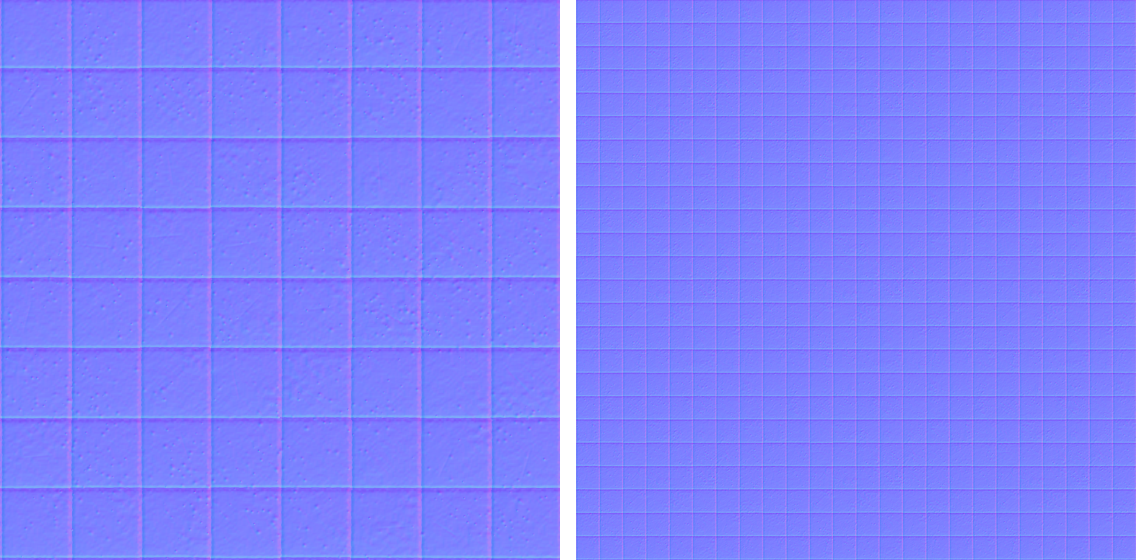
Left, the tile; right, the same tile 3 across and 3 down.
Reproduce this texture map procedurally as a WebGL 1 fragment shader.

```glsl
precision highp float;

uniform vec2 u_resolution;

float hash(vec2 p) {
  return fract(sin(dot(p, vec2(127.1, 311.7))) * 43758.5453);
}

// Value noise that wraps after a whole period
float noise(vec2 p, vec2 period) {
  vec2 i = floor(p);
  vec2 f = fract(p);
  f = f * f * f * (f * (f * 6.0 - 15.0) + 10.0);
  vec2 a = mod(i, period);
  vec2 b = mod(i + 1.0, period);
  return mix(mix(hash(a), hash(vec2(b.x, a.y)), f.x),
             mix(hash(vec2(a.x, b.y)), hash(b), f.x), f.y);
}

// Clay surface: faint swells, grain, slanted trowel streaks, dented patches
float clayHeight(vec2 p) {
  float dented = smoothstep(0.6, 0.95, noise(p * 2.0 + 0.3, vec2(16.0)));
  float h = 0.002 * noise(p * 5.0, vec2(40.0));
  h += 0.0024 * noise(p * 12.0, vec2(96.0));
  h += 0.0015 * noise(p * 25.0, vec2(200.0));
  vec2 streak = vec2(2.0 * p.x + p.y, 10.0 * (p.x - 2.0 * p.y));
  h += 0.0006 * noise(streak, vec2(8.0, 80.0));
  return h + dented * 0.006 * noise(p * 13.0 + 0.5, vec2(104.0));
}

vec2 claySlope(vec2 p) {
  float e = 0.008;
  float h = clayHeight(p);
  return vec2(clayHeight(p + vec2(e, 0.0)) - h,
              clayHeight(p + vec2(0.0, e)) - h) / e;
}

// Small round pimples, gathered in loose clusters
vec2 pimpleSlope(vec2 p) {
  vec2 g = p * 12.0;
  vec2 slope = vec2(0.0);
  for (int y = -1; y <= 1; y++) {
    for (int x = -1; x <= 1; x++) {
      vec2 cell = floor(g) + vec2(float(x), float(y));
      vec2 id = mod(cell, 96.0);
      float cluster = noise(id / 8.0, vec2(12.0));
      float present = step(hash(id + 7.3), 0.45 * cluster * cluster + 0.02);
      vec2 center = cell + 0.15 + 0.7 * vec2(hash(id + 1.7), hash(id + 4.1));
      float radius = mix(0.15, 0.38, hash(id + 9.2));
      vec2 d = (g - center) / radius;
      float strength = mix(0.15, 0.5, hash(id + 2.9));
      slope -= present * strength * d * exp(-dot(d, d));
    }
  }
  return slope;
}

// One faint straight crease on some of the tiles
vec2 creaseSlope(vec2 f, vec2 tile) {
  float angle = 6.2832 * hash(tile + 5.5);
  vec2 across = vec2(cos(angle), sin(angle));
  vec2 d = f - 0.35 - 0.3 * vec2(hash(tile + 3.3), hash(tile + 8.8));
  float s = dot(d, across) / 0.02;
  float along = dot(d, vec2(-across.y, across.x));
  float fade = 1.0 - smoothstep(0.12, 0.32, abs(along));
  return across * s * exp(-s * s) * fade * 0.13 * step(hash(tile + 6.1), 0.35);
}

// Slope on both sides of a joint: d is the signed distance to its middle
float jointSlope(float d, vec2 before, vec2 after) {
  float falling = before.x * (1.0 - smoothstep(before.y * 0.5, before.y * 1.4, -d));
  float rising = after.x * (1.0 - smoothstep(after.y * 0.4, after.y * 1.6, d));
  float tail = 0.06 * exp(-abs(d) / 0.1);
  return mix(-falling - tail, rising + tail, smoothstep(-0.012, 0.012, d));
}

void main() {
  vec2 p = gl_FragCoord.xy / u_resolution * 8.0;
  vec2 tile = floor(p);
  vec2 f = fract(p);

  // Joints, slightly shifted from tile to tile, with beaded edges
  vec2 line = floor(p + 0.5);
  vec2 id = mod(line, 8.0);
  vec2 shift = vec2(hash(vec2(id.x, tile.y) + 0.4), hash(vec2(tile.x, id.y) + 0.8));
  float fray = noise(p * 28.0, vec2(224.0)) - 0.5;
  vec2 d = p - line - vec2(0.024, 0.032) - 0.014 * (shift - 0.5);
  d += vec2(0.014, 0.008) * fray;
  float beads = 1.0 + 0.9 * fray;
  vec2 slope = vec2(jointSlope(d.x, vec2(0.24 * beads, 0.058), vec2(0.22, 0.038)),
                    jointSlope(d.y, vec2(0.18 * beads, 0.062), vec2(0.28, 0.032)));

  // Gently pillowed tile faces
  slope += vec2(0.02, 0.004) + (0.5 - f) * vec2(0.02, 0.05);
  slope += claySlope(p) + pimpleSlope(p) + creaseSlope(f, tile);

  // Encode the normal with green pointing down
  vec3 normal = normalize(vec3(-slope.x, slope.y, 1.0));
  gl_FragColor = vec4(0.5 + 0.5 * normal, 1.0);
}
```
